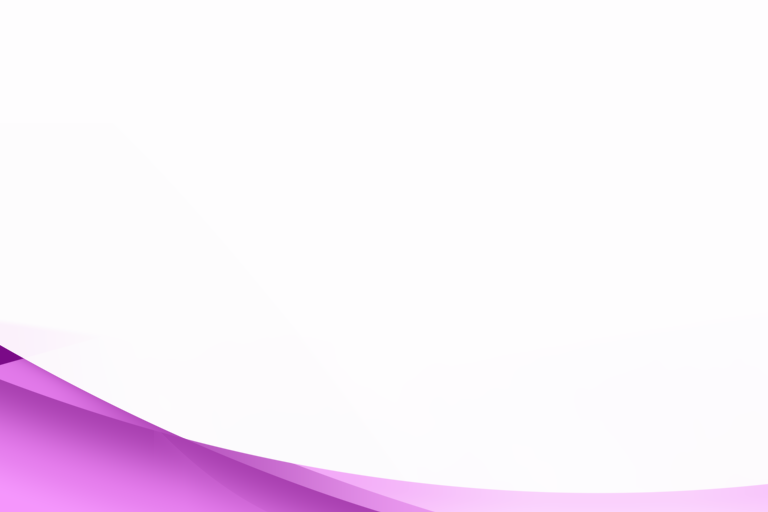
This background is drawn by a Shadertoy shader. Its source:

```glsl
// Draws overlapping violet satin waves along the foot of a near-white page.

const vec3 PAPER  = vec3(0.995, 0.992, 0.996);
const vec3 PLUM   = vec3(0.48, 0.04, 0.53);
const vec3 SHADE  = vec3(0.66, 0.25, 0.69);
const vec3 ORCHID = vec3(0.89, 0.48, 0.92);
const vec3 BRIGHT = vec3(0.96, 0.59, 0.99);
const vec3 BLUSH  = vec3(0.95, 0.66, 0.97);
const vec3 PALE   = vec3(0.98, 0.82, 0.99);

// Height of a parabola with value h, slope s and curvature k at x0.
float arc(float x, float x0, float h, float s, float k) {
    float t = x - x0;
    return h + t * (s + k * t);
}

// Smooth coverage of the side where d is positive.
float cover(float d, float soft) {
    return smoothstep(-soft, soft, d);
}

// Soft, slow variation from layered sines, about -1 to 1.
float layeredSines(vec2 p) {
    float sum = 0.0;
    float gain = 0.5;
    for (int i = 0; i < 4; i++) {
        sum += gain * sin(p.x + 1.7 * sin(p.y)) * cos(0.8 * p.y);
        p = mat2(1.5, 1.1, -1.1, 1.5) * p + 1.3;
        gain *= 0.5;
    }
    return sum;
}

// Paper with barely visible veils and a pink haze at the left.
vec3 paperColor(vec2 uv, float ray, float soft) {
    vec3 color = PAPER;
    float lobe = cover(arc(uv.x, 0.15, 0.755, -1.5, -0.9) - uv.y, 4.0 * soft);
    float rightVeil = cover(arc(uv.x, 0.83, 0.345, 0.24, 0.0) - uv.y, 8.0 * soft);
    float low = 1.0 - smoothstep(0.05, 0.5, uv.y);
    color -= 0.004 * lobe * step(uv.y, 0.76);
    color -= vec3(0.001, 0.004, 0.001) * rightVeil * smoothstep(0.5, 0.95, uv.x);
    color -= vec3(0.001, 0.004, 0.001) * low * (1.0 + layeredSines(uv * vec2(13.0, 9.0)));
    float fade = 1.0 - smoothstep(0.0, 0.19, uv.x);
    float haze = cover(arc(uv.x, 0.0, 0.372, -0.22, 0.0) - uv.y, 4.0 * soft);
    color -= vec3(0.006, 0.042, 0.006) * haze * fade * mix(0.45, 1.0, ray);
    return color;
}

// Deep body: shaded under its edges, glowing toward the lower left.
vec3 bodyColor(vec2 uv, float depth, float soft) {
    vec3 color = mix(SHADE, ORCHID, smoothstep(-0.01, 0.14, depth));
    color = mix(color, BRIGHT, smoothstep(0.11, 0.23, depth));
    float fold = arc(uv.x, 0.22, 0.14, -1.45, 2.8) - uv.y;
    float crease = cover(fold, soft) * exp(-max(fold, 0.0) * 40.0);
    return color + 0.025 * crease * step(0.2, uv.x) * step(uv.x, 0.46);
}

// Upper ribbon, darker along its outer edge and toward its tip.
vec3 ribbonColor(float x, float depth) {
    vec3 color = mix(ORCHID, SHADE, smoothstep(0.05, 0.26, x) * 0.75);
    return mix(color, SHADE, 0.55 * exp(-max(depth, 0.0) * 65.0));
}

// Middle band, darkest near the crossing.
vec3 bandColor(float x) {
    return mix(vec3(0.73, 0.35, 0.76), vec3(0.91, 0.59, 0.93),
               smoothstep(0.24, 0.56, x));
}

// Pale right-hand sweep.
vec3 sweepColor(vec2 uv, float depth) {
    vec3 color = mix(BLUSH, PALE, smoothstep(0.38, 0.72, uv.x));
    color = mix(color, BLUSH, 0.3 * smoothstep(0.86, 1.05, uv.x));
    return color + vec3(0.01, 0.03, 0.005) * smoothstep(0.015, 0.06, depth);
}

void mainImage(out vec4 fragColor, in vec2 fragCoord) {
    vec2 uv = fragCoord / iResolution.xy;
    float soft = 0.9 / iResolution.y;

    // Signed heights below each guiding curve
    float steep = arc(uv.x, 0.0, 0.326, -0.855, 0.397) - uv.y;
    float broad = arc(uv.x, 0.78, 0.037, 0.0, 0.365) - uv.y;
    float inner = arc(uv.x, 0.378, 0.097, -0.572, 0.3) - uv.y;
    float ray = cover(uv.y - arc(uv.x, 0.0, 0.287, 0.42, 0.0), soft);

    float underSteep = cover(steep, soft);
    float underBroad = cover(broad, soft);

    // Layers above the broad wave
    vec3 ribbon = mix(ribbonColor(uv.x, steep), PLUM, ray);
    vec3 upper = mix(paperColor(uv, ray, soft), ribbon, underSteep);

    // Layers inside the broad wave
    vec3 lower = mix(sweepColor(uv, broad), bandColor(uv.x), cover(inner, soft));
    lower = mix(lower, bodyColor(uv, min(steep, broad), soft), underSteep);

    fragColor = vec4(mix(upper, lower, underBroad), 1.0);
}
```
